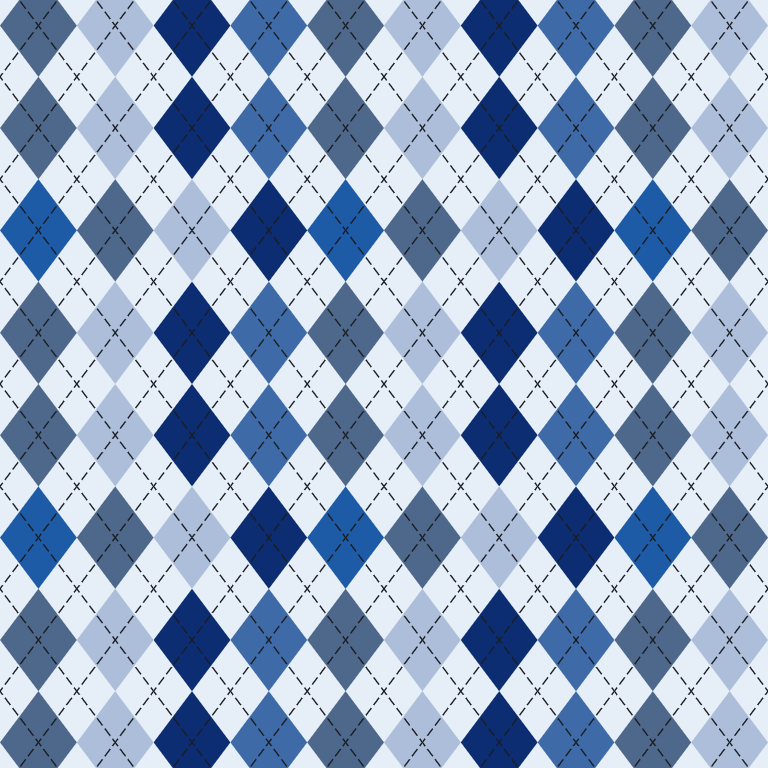
Write a Shadertoy shader that draws this pattern.

```glsl
// Argyle: columns of blue diamonds on pale ice, crossed by dashed dark stitching.

// Coverage of a shape from its signed distance, in canvas heights.
float coverage(float dist) {
    return clamp(0.5 - dist * iResolution.y, 0.0, 1.0);
}

// Four colours cycle along a row; every third row shifts by one and brightens its blue.
vec3 diamondColor(vec2 cell) {
    bool accentRow = mod(cell.y, 3.0) > 1.5;
    float slot = mod(cell.x + (accentRow ? 3.0 : 0.0), 4.0);
    if (slot < 0.5) return vec3(0.306, 0.408, 0.545);
    if (slot < 1.5) return vec3(0.680, 0.745, 0.855);
    if (slot < 2.5) return vec3(0.050, 0.178, 0.450);
    return accentRow ? vec3(0.118, 0.355, 0.655) : vec3(0.245, 0.420, 0.655);
}

// Dashed cell diagonals; slope is +1 or -1 in grid space.
float stitch(vec2 grid, float slope) {
    float across = grid.x - slope * grid.y;
    across -= round(across);
    float along = 10.0 * (grid.y + slope * 0.36 * across);
    float dash = (abs(fract(along + 0.5) - 0.5) - 0.35) / 60.0;
    return coverage(max(abs(across) * 0.08 - 0.0009, dash));
}

void mainImage(out vec4 fragColor, in vec2 fragCoord) {
    // Grid of 10 columns by 7.5 rows, counted down from the top.
    vec2 uv = fragCoord / iResolution.y;
    vec2 grid = vec2(uv.x * 10.0, (1.0 - uv.y) * 7.5 + 0.25);

    // One diamond fills each cell, touching its neighbours at the tips.
    vec2 local = abs(fract(grid) - 0.5);
    float diamond = (local.x + local.y - 0.5) * 0.08;
    vec3 color = mix(vec3(0.902, 0.937, 0.973), diamondColor(floor(grid)), coverage(diamond));

    // Stitching runs over everything.
    float thread = max(stitch(grid, 1.0), stitch(grid, -1.0));
    color = mix(color, vec3(0.10, 0.11, 0.13), thread);

    fragColor = vec4(color, 1.0);
}
```
